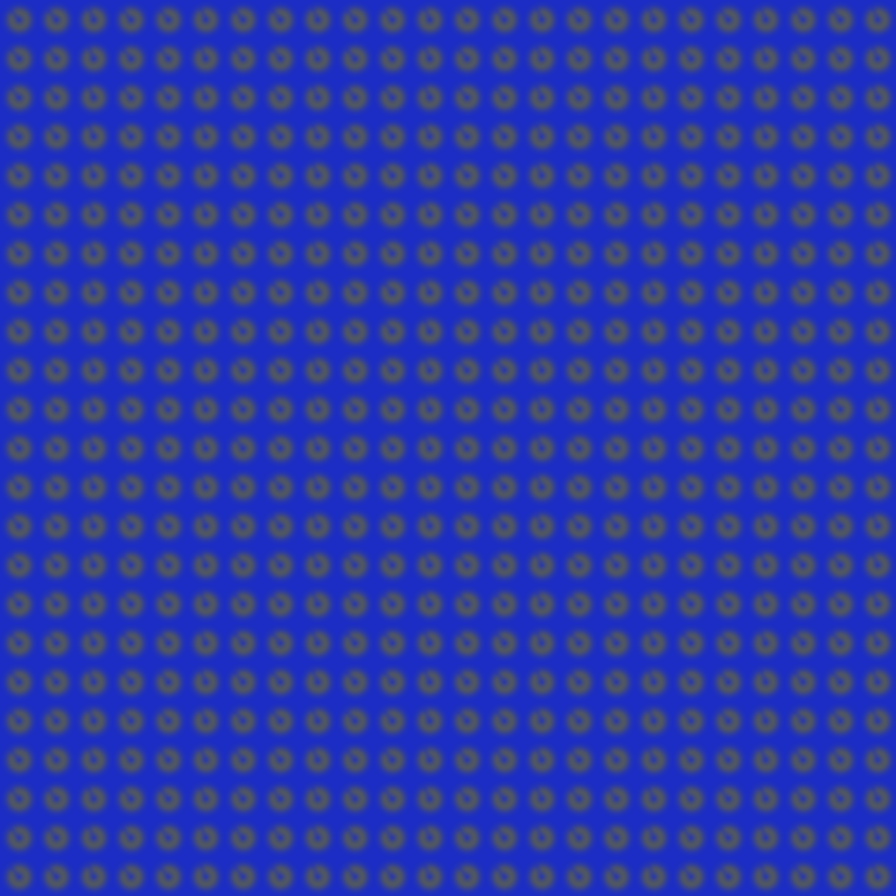
A Shadertoy shader for this pattern:

```glsl
const vec2 REPEATS = vec2(24.0, 23.0);
const vec3 BLUE = vec3(0.105, 0.175, 0.77);
const vec3 GREY = vec3(0.31, 0.337, 0.39);

// Bell-shaped falloff: 1 at zero distance, fading over the given width
float bell(float dist, float width) {
    float t = dist / width;
    return exp(-t * t);
}

float segmentDistance(vec2 p, vec2 a, vec2 b) {
    vec2 ab = b - a;
    float t = clamp(dot(p - a, ab) / dot(ab, ab), 0.0, 1.0);
    return length(p - a - t * ab);
}

// Blurred ring, softer towards its hole, with a faint notch along the angle
float notchedRing(vec2 p, float angle) {
    vec2 dir = vec2(cos(angle), sin(angle));
    float fromRim = length(p) - 0.0080;
    float ring = bell(fromRim, fromRim < 0.0 ? 0.0092 : 0.0069);
    float notch = bell(segmentDistance(p, dir * 0.001, dir * 0.014), 0.0036);
    return ring * (1.0 - 0.36 * notch);
}

// The notch stands more upright in every third column
float notchAngle(float column) {
    float upright = step(1.5, mod(column, 3.0));
    return radians(mix(130.0, 114.0, upright));
}

void mainImage(out vec4 fragColor, in vec2 fragCoord) {
    // Grid cell and position around its centre, in canvas units
    vec2 grid = fragCoord / iResolution.xy * REPEATS;
    vec2 cell = floor(grid);
    vec2 p = (grid - cell - 0.5) / REPEATS;

    // The ring sits slightly right of and below the cell centre
    float ring = notchedRing(p - vec2(0.0006, -0.0006), notchAngle(cell.x));
    fragColor = vec4(mix(BLUE, GREY, ring), 1.0);
}
```
